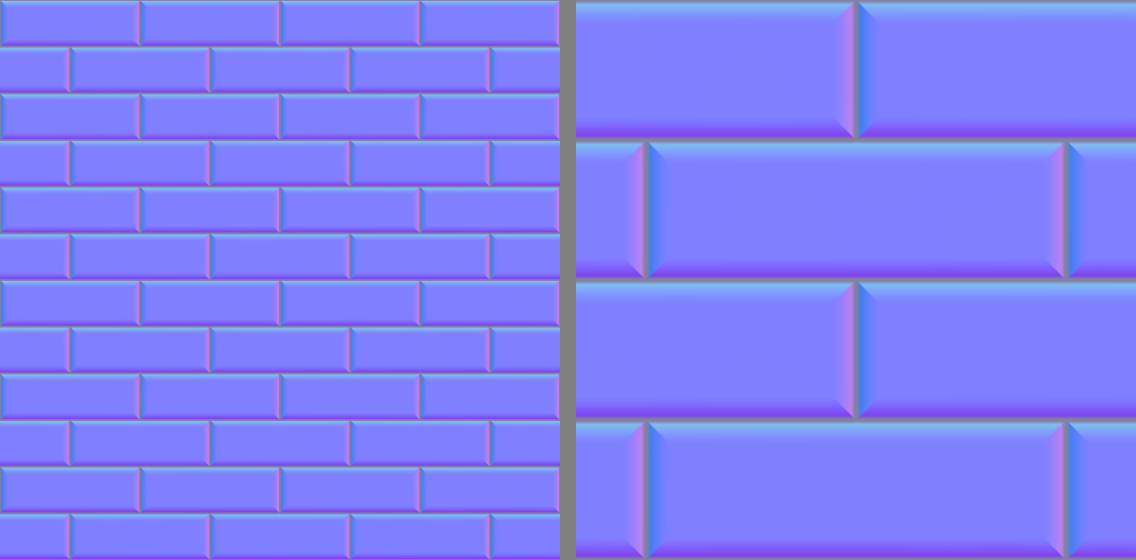
Left, the full canvas; right, a detail of the centre.
Reproduce this texture map procedurally as a WebGL 1 fragment shader.

```glsl
precision highp float;
// Tangent-space normal map of glazed bricks in running bond, with mitred bevels.
// Distance to the nearest brick edge sets the slope; soft flat grout fills the joints.
// A faint wrapping gradient noise makes the glaze slightly uneven.

#define COLUMNS 4.0        // bricks across
#define ROWS 12.0          // courses down, even so the bond wraps
#define JOINT 0.0034       // grout width
#define JOINT_SOFT 0.0022  // width of the blend from brick to grout
#define BEVEL 0.0130       // bevel width
#define BEVEL_SLOPE 0.62   // slope at the brick edge
#define BEVEL_CURVE 1.6    // how fast the bevel flattens
#define GLAZE_PERIOD 12.0  // noise cells over the canvas
#define GLAZE_SLOPE 0.008  // unevenness of the faces
#define BRICK_TILT 0.004   // lean of each whole brick
#define GROUT vec3(0.51, 0.50, 0.64)

uniform vec2 u_resolution;

vec2 hash2(vec2 p) {
  vec3 h = fract(p.xyx * vec3(0.1031, 0.1030, 0.0973));
  h += dot(h, h.yzx + 33.33);
  return fract((h.xx + h.yz) * h.zy);
}

// Gradient of one lattice corner dotted with the offset to it
float cornerValue(vec2 corner, vec2 offset, float period, float seed) {
  float angle = 6.28318 * hash2(mod(corner, period) + seed).x;
  return dot(vec2(cos(angle), sin(angle)), offset);
}

// Gradient noise that repeats after a whole number of cells
float wrappedNoise(vec2 p, float period, float seed) {
  vec2 i = floor(p);
  vec2 f = p - i;
  vec2 u = f * f * f * (f * (f * 6.0 - 15.0) + 10.0);
  vec2 e = vec2(1.0, 0.0);
  float low = mix(cornerValue(i, f, period, seed),
                  cornerValue(i + e.xy, f - e.xy, period, seed), u.x);
  float high = mix(cornerValue(i + e.yx, f - e.yx, period, seed),
                   cornerValue(i + e.xx, f - e.xx, period, seed), u.x);
  return mix(low, high, u.y);
}

void main() {
  vec2 uv = gl_FragCoord.xy / u_resolution;
  float pixel = 1.0 / min(u_resolution.x, u_resolution.y);

  // Running bond: every other course moves by half a brick
  vec2 grid = uv * vec2(COLUMNS, ROWS);
  grid.x += 0.5 * (1.0 - mod(floor(grid.y), 2.0));
  vec2 brickId = mod(floor(grid), vec2(COLUMNS, ROWS));
  vec2 brickSize = 1.0 / vec2(COLUMNS, ROWS);
  vec2 local = (fract(grid) - 0.5) * brickSize;

  // Distances to the side and to the top or bottom edge
  vec2 edge = 0.5 * brickSize - abs(local) - 0.5 * JOINT;
  float inside = min(edge.x, edge.y);

  // Bevel slope, facing the nearest edge and split along the mitre
  float sideFacing = smoothstep(-pixel, pixel, edge.y - edge.x);
  vec2 facing = sign(local) * vec2(sideFacing, 1.0 - sideFacing);
  float rise = clamp(1.0 - inside / BEVEL, 0.0, 1.0);
  vec2 slope = facing * BEVEL_SLOPE * pow(rise, BEVEL_CURVE);

  // Uneven glaze and a small lean per brick
  vec2 q = uv * GLAZE_PERIOD;
  slope += GLAZE_SLOPE * vec2(wrappedNoise(q, GLAZE_PERIOD, 3.0),
                              wrappedNoise(q, GLAZE_PERIOD, 41.0));
  slope += BRICK_TILT * (hash2(brickId + 7.0) - 0.5);

  // Encode the normal and blend softly into the grout
  vec3 color = 0.5 + 0.5 * normalize(vec3(slope, 1.0));
  float blend = max(pixel, JOINT_SOFT);
  float brickCover = clamp(inside / blend + 0.5, 0.0, 1.0);
  gl_FragColor = vec4(mix(GROUT, color, brickCover), 1.0);
}
```
